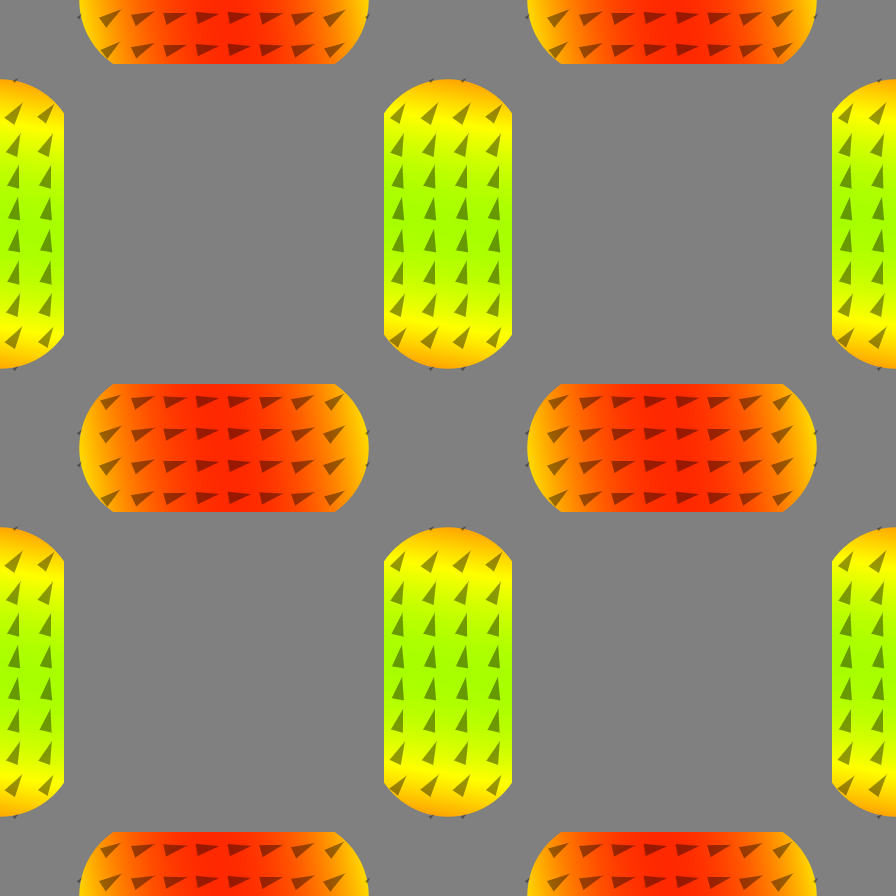
Reproduce this pattern procedurally as a WebGL 1 fragment shader.

```glsl
precision highp float;
// Basket-like lattice of capsules on grey, two repeats each way.
// Each capsule shows a direction field: hue encodes the angle, and a grid of
// translucent dark arrowheads (14 per repeat) points along it.
uniform vec2 u_resolution;

// Flat-sided capsule along x with shallow round ends, centred at the origin.
float capsule(vec2 q) {
  float ends = length(vec2(max(abs(q.x) - 0.151, 0.0), q.y)) - 0.172;
  return max(ends, abs(q.y) - 1.0 / 7.0);
}

// Nearest capsule: x is its signed distance, y the flow angle in degrees.
vec2 flow(vec2 p) {
  vec2 lying = vec2(fract(p.x), fract(p.y + 0.5)) - 0.5;
  vec2 standing = vec2(fract(p.y), fract(p.x + 0.5)) - 0.5;
  float dLying = capsule(lying);
  float dStanding = capsule(standing);
  bool isLying = dLying < dStanding;
  vec2 q = isLying ? lying : standing;
  float t = q.x + 0.18 * q.y;
  float turn = 9.5 + 395.0 * t * t;
  return vec2(min(dLying, dStanding), isLying ? turn : 90.0 - turn);
}

// Fully saturated colour of a hue in degrees.
vec3 hueColor(float degrees) {
  vec3 k = mod(degrees / 60.0 + vec3(0.0, 4.0, 2.0), 6.0);
  return clamp(abs(k - 3.0) - 1.0, 0.0, 1.0);
}

// Slender arrowhead pointing along +x, in units of a grid cell.
float arrowhead(vec2 r) {
  return max(-0.36 - r.x, (abs(r.y) - 0.27 * (0.36 - r.x)) * 0.965);
}

void main() {
  vec2 p = gl_FragCoord.xy / u_resolution * 2.0;
  float pixel = 2.0 / min(u_resolution.x, u_resolution.y);

  // Capsules coloured by angle
  vec2 field = flow(p);
  float inside = clamp(0.5 - field.x / pixel, 0.0, 1.0);
  vec3 color = mix(vec3(0.5), hueColor(field.y), inside);

  // One arrow per grid cell, shrinking towards the round ends
  vec2 center = (floor(p * 14.0) + 0.5) / 14.0;
  vec2 cellField = flow(center);
  float size = clamp(0.3 - cellField.x * 23.0, 0.0, 1.0);
  if (size > 0.01) {
    float angle = radians(cellField.y);
    vec2 dir = vec2(cos(angle), sin(angle));
    vec2 r = (p - center) * 14.0 / size;
    float d = arrowhead(vec2(dot(r, dir), dir.x * r.y - dir.y * r.x));
    float ink = clamp(0.5 - d * size / 14.0 / pixel, 0.0, 1.0);
    color *= 1.0 - 0.4 * ink;
  }

  gl_FragColor = vec4(color, 1.0);
}
```
